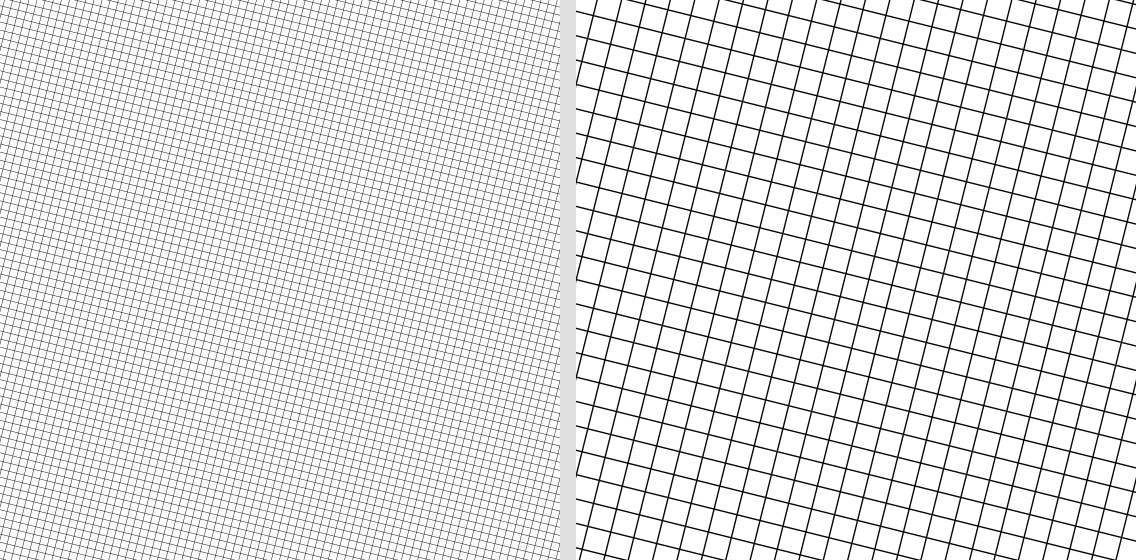
Left, the full canvas; right, a detail of the centre.
A Shadertoy shader for this pattern:

```glsl
// A fine square grid of thin dark lines on white, turned slightly clockwise.
// Canvas points are rotated into grid cells; the exact overlap of each line
// with small filter boxes is averaged per pixel, so hairlines stay even.

#define CELLS 71.0              // cells per canvas height, along the grid axes
#define TILT radians(14.0)      // clockwise turn of the grid
#define PHASE vec2(0.38, 0.19)  // grid offset, in cells
#define LINE_WIDTH 0.059        // line width, in cells
#define PAPER vec3(1.0)
#define INK vec3(0.02)
#define SAMPLES 4               // filter boxes per pixel side

// Rotates a canvas point into grid space, with lines at whole numbers.
vec2 toGrid(vec2 p) {
    float c = cos(TILT), s = sin(TILT);
    return vec2(c * p.x - s * p.y, s * p.x + c * p.y) * CELLS - PHASE;
}

// Share of a box of the given size that is covered by a line on each axis.
vec2 lineCoverage(vec2 g, float size) {
    vec2 d = abs(fract(g + 0.5) - 0.5);
    vec2 near = max(d - 0.5 * size, vec2(-0.5 * LINE_WIDTH));
    vec2 far = min(d + 0.5 * size, vec2(0.5 * LINE_WIDTH));
    return clamp((far - near) / size, 0.0, 1.0);
}

void mainImage(out vec4 fragColor, in vec2 fragCoord) {
    float boxSize = CELLS / (iResolution.y * float(SAMPLES));
    float ink = 0.0;

    // Average the union of both line families over the pixel.
    for (int j = 0; j < SAMPLES; j++) {
        for (int i = 0; i < SAMPLES; i++) {
            vec2 offset = (vec2(i, j) + 0.5) / float(SAMPLES) - 0.5;
            vec2 p = (fragCoord + offset) / iResolution.y;
            vec2 cover = lineCoverage(toGrid(p), boxSize);
            ink += 1.0 - (1.0 - cover.x) * (1.0 - cover.y);
        }
    }
    ink /= float(SAMPLES * SAMPLES);

    fragColor = vec4(mix(PAPER, INK, ink), 1.0);
}
```
